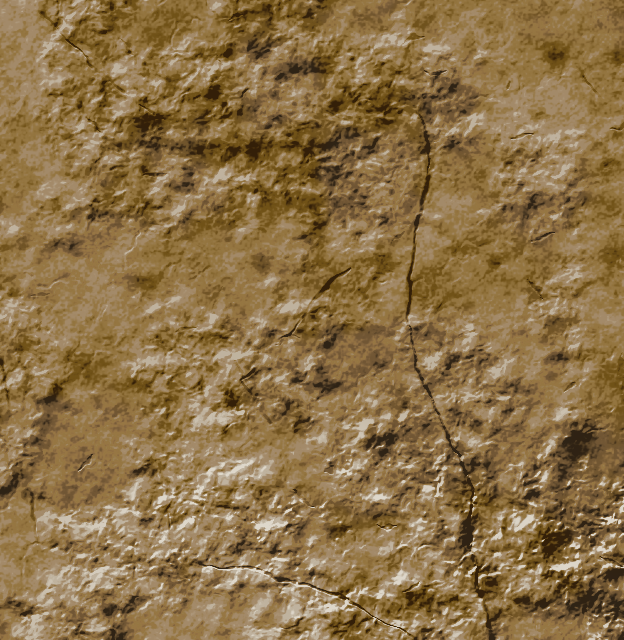
Reproduce this texture procedurally as a Shadertoy shader.

```glsl
// Wet, glossy ochre rock face with pits, chipped creases and long cracks.
#define BRIGHTNESS 0.525
#define MOTTLE 0.72
#define RELIEF 0.022
#define SHADING 0.44
#define CAVITY 0.50
#define GLOSS 0.50
#define CRACK_WIDTH 0.0045
#define CRACK_DEPTH 0.0022
#define MARK_CELLS 10.0
#define GRAIN 0.16

const vec3 SHADOW = vec3(0.20, 0.12, 0.03);
const vec3 UMBER  = vec3(0.44, 0.32, 0.09);
const vec3 OCHRE  = vec3(0.58, 0.46, 0.25);
const vec3 TAN    = vec3(0.64, 0.54, 0.41);
const vec3 SHEEN  = vec3(0.75, 0.70, 0.62);
const vec3 GLINT  = vec3(0.95, 0.94, 0.91);

// Faint seams: start and end points
const vec4 SEAMS[5] = vec4[5](
    vec4(0.378, 0.400, 0.547, 0.583), vec4(0.378, 0.400, 0.425, 0.340),
    vec4(0.000, 0.440, 0.060, 0.130), vec4(0.065, 0.987, 0.228, 0.820),
    vec4(0.910, 0.900, 0.985, 0.790));

float hash(vec2 p) {
    vec3 q = fract(p.xyx * 0.1031);
    q += dot(q, q.yzx + 33.33);
    return fract((q.x + q.y) * q.z);
}

float noise(vec2 p) {
    vec2 i = floor(p), f = fract(p);
    f = f * f * f * (f * (f * 6.0 - 15.0) + 10.0);
    return mix(mix(hash(i), hash(i + vec2(1, 0)), f.x),
               mix(hash(i + vec2(0, 1)), hash(i + vec2(1, 1)), f.x), f.y);
}

float fbm(vec2 p, int octaves) {
    float sum = 0.0, total = 0.0, amp = 1.0;
    for (int i = 0; i < octaves; i++) {
        sum += amp * noise(p);
        total += amp;
        amp *= 0.5;
        p = mat2(1.6, 1.2, -1.2, 1.6) * p + 17.3;
    }
    return sum / total;
}

vec2 warp(vec2 p, float scale, float amount) {
    return p + amount * (vec2(fbm(p * scale, 4), fbm(p * scale + 40.0, 4)) - 0.5);
}

float blob(vec2 p, vec2 centre, vec2 size) {
    vec2 d = (p - centre) / size;
    return exp(-dot(d, d));
}

float stroke(float d, float width) {
    return 1.0 - smoothstep(width * 0.2, width, abs(d));
}

float segment(vec2 p, vec2 a, vec2 b) {
    vec2 ab = b - a;
    return length(p - a - ab * clamp(dot(p - a, ab) / dot(ab, ab), 0.0, 1.0));
}

// Two long cracks and the faint seams
float longCracks(vec2 p) {
    float width = CRACK_WIDTH * (0.35 + 1.1 * noise(p * 27.0));
    vec2 w = warp(p, 18.0, 0.026);
    float bend = 0.038 * sin((w.y - 0.62) * 10.0) * smoothstep(0.1, 0.4, w.y);
    float upright = stroke(w.x - 0.765 + 0.18 * w.y - bend, width);
    upright *= 1.0 - smoothstep(0.78, 0.86, p.y);
    float x = w.x - 0.3;
    float low = stroke(w.y - 0.12 + x * x, width) * smoothstep(-0.01, 0.04, x);
    low *= 1.0 - smoothstep(0.32, 0.38, x);
    float crack = max(upright, 0.8 * low);
    for (int i = 0; i < 5; i++) {
        float seam = stroke(segment(w, SEAMS[i].xy, SEAMS[i].zw), width);
        crack = max(crack, seam * 0.8 * smoothstep(0.25, 0.8, noise(p * 24.0 + 5.0)));
    }
    return crack;
}

// Scattered pits (x) and short ragged chips (y)
vec2 marks(vec2 p) {
    vec2 w = warp(p, 40.0, 0.020);
    vec2 cell = floor(w * MARK_CELLS), found = vec2(0);
    for (int k = 0; k < 9; k++) {
        vec2 id = cell + vec2(k % 3 - 1, k / 3 - 1);
        float seed = hash(id + 3.1), angle = 3.1416 * hash(id + 71.0);
        vec2 centre = (id + vec2(hash(id + 11.0), hash(id + 29.0))) / MARK_CELLS;
        float size = mix(0.008, 0.022, hash(id + 47.0));
        float pit = blob(w, centre, vec2(size, size * 0.8)) * step(seed, 0.45);
        vec2 along = vec2(cos(angle), sin(angle)) * size;
        float taper = 0.006 * (1.0 - 0.7 * smoothstep(0.0, size, length(w - centre)));
        float chip = stroke(segment(w, centre - along, centre + along), taper);
        found = max(found, vec2(pit, chip * step(0.5, seed) * hash(id + 90.0)));
    }
    return found;
}

float roughness(vec2 p) {
    return 0.45 + 0.95 * smoothstep(0.38, 0.64, fbm(p * 7.0 + 31.0, 4));
}

float height(vec2 p) {
    vec2 q = warp(p, 30.0, 0.015);
    float crease = smoothstep(0.0, 0.09, abs(fbm(q * 17.0 + 8.0, 4) - 0.5));
    float h = RELIEF * roughness(p) * fbm(q * 24.0, 4);
    vec2 m = marks(p);
    h += 0.0016 * crease * smoothstep(0.4, 0.7, noise(p * 14.0)) + 0.012 * fbm(q * 7.0, 2);
    return h - 0.004 * m.x - CRACK_DEPTH * max(longCracks(p), 0.6 * m.y);
}

void mainImage(out vec4 fragColor, in vec2 fragCoord) {
    vec2 p = fragCoord / iResolution.y;

    // Slope lighting from the upper left
    vec2 e = vec2(0.0015, 0.0);
    float h = height(p);
    vec2 slope = (vec2(height(p + e.xy), height(p + e.yx)) - h) / e.x;
    float lit = dot(-slope, vec2(-0.5, 0.8));

    // Broad dark and shiny regions
    float darkCorner = blob(p, vec2(0.98, 0.20), vec2(0.24, 0.22));
    float darkTop = blob(p, vec2(0.32, 0.79), vec2(0.24, 0.12));
    float shine = blob(p, vec2(0.42, 0.17), vec2(0.25, 0.17)) + 0.6 * darkCorner
                + 0.30 * (1.0 - smoothstep(0.0, 0.5, p.y));
    float mottle = 0.6 * fbm(p * 6.0 + 3.0, 4) + 0.4 * fbm(p * 24.0, 4) - 0.5;
    float rough = roughness(p);

    // Tone from dark hollow to wet highlight
    vec2 m = marks(p);
    float tone = BRIGHTNESS + MOTTLE * mottle + SHADING * (1.0 + 0.5 * shine) * lit;
    tone += CAVITY * rough * (fbm(p * 48.0 + 7.0, 3) - 0.5);
    tone += 0.08 * shine - 0.30 * darkCorner - 0.15 * darkTop;
    tone += GRAIN * (noise(p * 260.0) - 0.5);
    tone -= 0.15 * rough * smoothstep(0.74, 0.95, noise(p * 80.0 + 2.0));
    tone -= 0.28 * m.x + 0.32 * m.y + 0.50 * longCracks(p);
    float sparkle = smoothstep(0.22, 0.75, lit + 0.4 * (noise(p * 140.0) - 0.5));
    float wet = sparkle * (0.28 + shine);
    tone += GLOSS * wet;

    // Mineral colours, greyer in patches and toward the bottom
    vec3 color = mix(SHADOW, UMBER, smoothstep(0.0, 0.30, tone));
    color = mix(color, OCHRE, smoothstep(0.32, 0.53, tone));
    color = mix(color, TAN, smoothstep(0.53, 0.70, tone));
    color = mix(color, SHEEN, smoothstep(0.74, 1.0, tone));
    float grey = smoothstep(0.38, 0.62, fbm(p * 7.0 + 60.0, 4) + 0.25 * (0.5 - p.y));
    float luma = dot(color, vec3(0.3, 0.59, 0.11));
    vec3 drab = luma * vec3(1.34, 1.03, 0.66);
    color = mix(color, drab, 0.9 * grey * (1.0 - smoothstep(0.40, 0.58, tone)));
    color = mix(color, GLINT, 0.6 * smoothstep(0.35, 1.1, wet));
    fragColor = vec4(color, 1.0);
}
```
